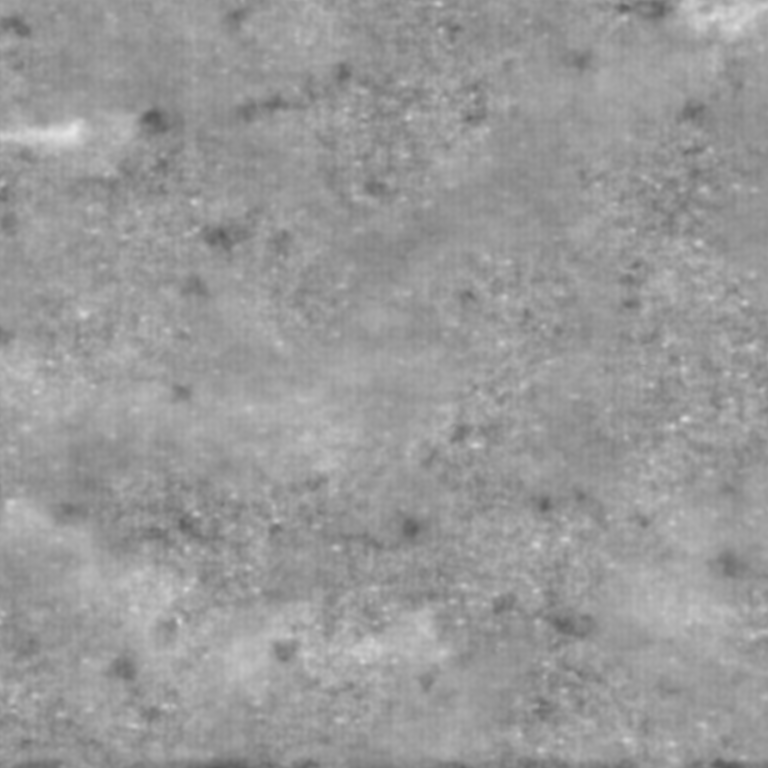
Reproduce this texture procedurally as a Shadertoy shader.

```glsl
// Weathered grey stone with cloudy stains, soft dark pits, pale flecks and a faint weave.

const float TAU = 6.2831853;
const float BASE_GREY = 0.594;

// Integer hash giving two values from 0 to 1
vec2 hash2(vec2 cell, float seed) {
    uvec3 q = uvec3(ivec3(vec3(cell, seed)) + 4096);
    uint h = q.x * 73856093u ^ q.y * 19349663u ^ q.z * 83492791u;
    h = (h ^ (h >> 16)) * 73244475u;
    h = (h ^ (h >> 15)) * 73244475u;
    h ^= h >> 16;
    return vec2(h & 65535u, h >> 16) / 65535.0;
}

float cornerSlope(vec2 cell, vec2 offset, float seed) {
    float angle = TAU * hash2(cell, seed).x;
    return dot(vec2(cos(angle), sin(angle)), offset);
}

// Gradient noise, roughly -0.7 to 0.7
float gradientNoise(vec2 p, float seed) {
    vec2 i = floor(p), f = fract(p);
    vec2 u = f * f * f * (f * (f * 6.0 - 15.0) + 10.0);
    vec2 e = vec2(1.0, 0.0);
    float low = mix(cornerSlope(i, f, seed), cornerSlope(i + e, f - e, seed), u.x);
    float high = mix(cornerSlope(i + e.yx, f - e.yx, seed),
                     cornerSlope(i + 1.0, f - 1.0, seed), u.x);
    return mix(low, high, u.y);
}

float fbm(vec2 p, int octaves, float seed) {
    float sum = 0.0, amplitude = 1.0;
    for (int i = 0; i < octaves; i++) {
        sum += amplitude * gradientNoise(p, seed + float(i));
        p = p * 2.03 + 7.3;
        amplitude *= 0.55;
    }
    return sum;
}

// Soft blobs scattered on a jittered grid; radius is in canvas units
float scatter(vec2 p, float cells, float share, float radius, float seed) {
    vec2 g = p * cells, home = floor(g);
    float cover = 0.0;
    for (int y = -1; y <= 1; y++) {
        for (int x = -1; x <= 1; x++) {
            vec2 cell = home + vec2(x, y);
            vec2 pick = hash2(cell, seed);
            vec2 d = (g - cell - hash2(cell, seed + 1.0)) / cells;
            d.y *= 1.0 + 0.5 * pick.y;
            float size = radius * mix(0.6, 1.2, pick.y);
            float blob = exp(-dot(d, d) / (size * size));
            cover = max(cover, blob * step(pick.x, share) * mix(0.5, 1.0, pick.y));
        }
    }
    return cover;
}

// Soft glow around the segment from a to b
float streak(vec2 p, vec2 a, vec2 b, float width) {
    vec2 ab = b - a;
    float t = clamp(dot(p - a, ab) / dot(ab, ab), 0.0, 1.0);
    float d = length(p - a - t * ab) / width;
    return exp(-d * d);
}

// Pale mineral bands with ragged edges
float paleBands(vec2 p) {
    vec2 q = p + 0.06 * vec2(fbm(p * 9.0, 4, 11.0), fbm(p * 9.0, 4, 21.0));
    float bands = 0.075 * streak(q, vec2(0.0, 0.53), vec2(0.4, 0.42), 0.06);
    bands += 0.11 * streak(q, vec2(0.03, 0.31), vec2(0.22, 0.22), 0.035);
    bands += 0.10 * streak(q, vec2(0.3, 0.155), vec2(0.55, 0.15), 0.035);
    bands += 0.10 * streak(q, vec2(0.87, 0.2), vec2(0.96, 0.17), 0.045);
    bands += 0.15 * streak(q, vec2(0.9, 1.0), vec2(1.0, 0.99), 0.022);
    bands += 0.10 * streak(q, vec2(0.1, 0.81), vec2(0.16, 0.8), 0.03);
    vec2 thin = mix(p, q, 0.35);
    float broken = 0.75 + 0.6 * gradientNoise(p * 28.0, 25.0);
    return bands + 0.18 * broken * streak(thin, vec2(-0.02, 0.82), vec2(0.1, 0.825), 0.012);
}

void mainImage(out vec4 fragColor, in vec2 fragCoord) {
    vec2 p = fragCoord / iResolution.xy;

    // Broad stains, slightly stretched sideways
    float grey = BASE_GREY + 0.065 * fbm(p * vec2(3.0, 4.5), 3, 31.0);
    grey += 0.065 * fbm(p * vec2(11.0, 15.0), 3, 41.0);
    grey += paleBands(p);

    // Mottled grain, stronger in patches
    float patches = smoothstep(-0.3, 0.35, fbm(p * 5.0, 2, 51.0));
    grey += mix(0.045, 0.10, patches) * gradientNoise(p * vec2(34.0, 42.0), 61.0);
    grey += mix(0.04, 0.10, patches) * gradientNoise(p * vec2(66.0, 78.0), 63.0);
    grey += mix(0.025, 0.06, patches) * gradientNoise(p * 125.0, 65.0);

    // Ragged dark pits, large and small
    vec2 ragged = p + 0.013 * vec2(fbm(p * 38.0, 2, 71.0), fbm(p * 38.0, 2, 81.0));
    grey -= 0.22 * scatter(ragged, 9.0, 0.32, 0.02, 91.0);
    grey -= 0.17 * scatter(ragged, 22.0, 0.22, 0.011, 95.0) * mix(0.35, 1.0, patches);

    // Small pale flecks
    grey += 0.18 * scatter(p, 40.0, 0.25, 0.006, 101.0) * mix(0.4, 1.0, patches);

    // Faint woven grid and darkened lower rim
    vec2 weave = sin(TAU * 96.0 * p);
    grey += 0.005 * weave.x + 0.002 * weave.y;
    float rim = 1.0 - smoothstep(0.0, 0.018, p.y);
    grey -= rim * (0.08 + 0.18 * gradientNoise(vec2(p.x * 14.0, 0.5), 111.0));

    fragColor = vec4(vec3(clamp(grey, 0.0, 1.0)), 1.0);
}
```
